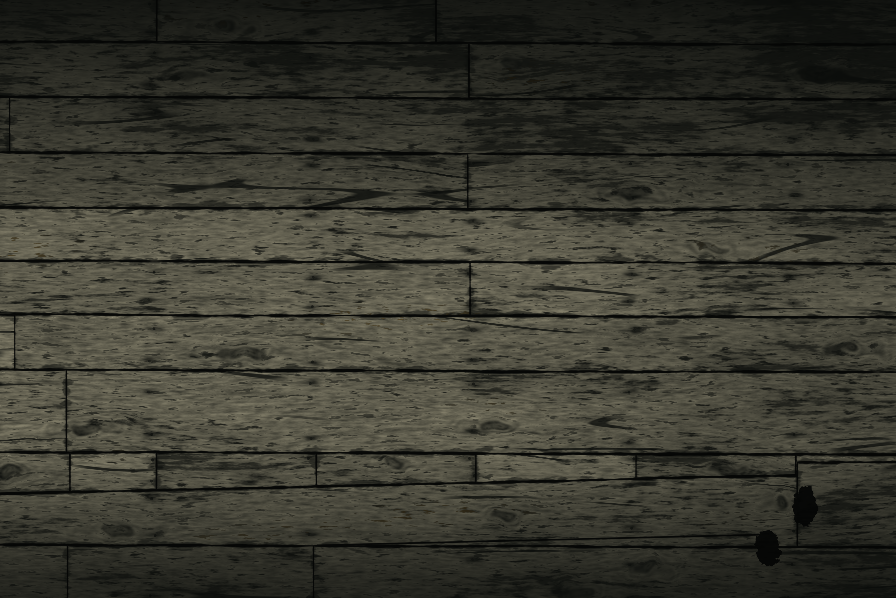
Give the GLSL for this texture, as a Shadertoy shader.

```glsl
// Old weathered plank wall: eleven horizontal rows of uneven height, split by
// butt joints. Grain is stretched gradient noise bent around scattered knots,
// then darkened by streaky stains, cracks, nails, rot holes and a vignette.

vec2 hash2(vec2 p) {
    p = vec2(dot(p, vec2(127.1, 311.7)), dot(p, vec2(269.5, 183.3)));
    return fract(sin(p) * 43758.5);
}

float gradNoise(vec2 p) {
    vec2 i = floor(p), f = p - i, u = f * f * f * (f * (f * 6.0 - 15.0) + 10.0);
    vec2 e = vec2(0, 1);
    float a = dot(hash2(i) * 2.0 - 1.0, f);
    float b = dot(hash2(i + e.yx) * 2.0 - 1.0, f - e.yx);
    float c = dot(hash2(i + e.xy) * 2.0 - 1.0, f - e.xy);
    float d = dot(hash2(i + e.yy) * 2.0 - 1.0, f - e.yy);
    return mix(mix(a, b, u.x), mix(c, d, u.x), u.y);
}

float fbm(vec2 p) {
    float sum = 0.0, amp = 0.6;
    for (int i = 0; i < 4; i++, amp *= 0.6) {
        sum += amp * gradNoise(p);
        p = p * 2.03 + 17.3;
    }
    return sum;
}

// Height of the seam under a row, measured downward from the top edge
float seamY(int row, float x) {
    const float edge[11] = float[](0.070, 0.162, 0.255, 0.347, 0.436,
                                   0.526, 0.618, 0.756, 0.81, 0.911, 1.03);
    float wobble = 0.002 * gradNoise(vec2(x * 4.0, float(row) * 7.3 + 0.5));
    if (row == 8) return wobble + (x < 1.335 ? 0.826 - 0.0235 * x : 0.773);
    return edge[row] + 0.003 * x + wobble;
}

// Soft line: 1 on the line, 0 outside its half width
float line(float dist, float halfWidth, float px) {
    return 1.0 - smoothstep(halfWidth - px * 0.5, halfWidth + px * 0.5, dist);
}

void mainImage(out vec4 fragColor, in vec2 fragCoord) {
    vec2 uv = fragCoord / iResolution.xy, p = vec2(1.5 * uv.x, 1.0 - uv.y);
    float px = 1.0 / iResolution.y;

    // Row lookup
    int row = 0;
    float top = -0.012;
    for (int i = 0; i < 10; i++) {
        float y = seamY(i, p.x);
        if (p.y > y) { row = i + 1; top = y; }
    }
    float bottom = seamY(row, p.x), height = bottom - top, r = float(row);

    // Butt joints: up to two per row, plus a regular series of short boards
    const vec2 joints[11] = vec2[](vec2(0.262, 0.73), vec2(0.785, -1), vec2(0.016, -1),
        vec2(0.783, -1), vec2(-1), vec2(0.787, -1), vec2(0.025, -1), vec2(0.111, -1),
        vec2(0.117, -1), vec2(1.335, -1), vec2(0.113, 0.525));
    vec2 joint = joints[row], toJoint = abs(p.x - joint);
    float jointDist = min(toJoint.x, toJoint.y);
    float board = dot(step(joint, p.xx), vec2(1));
    if (row == 8) {
        float s = (p.x - 0.262) / 0.2675;
        jointDist = min(jointDist, abs(s - round(s)) * 0.2675);
        board += floor(s) + 3.0;
    }
    vec2 id = hash2(vec2(r * 3.1 + 1.0, board + 2.0)), shift = id * 60.0;

    // Knots push the grain apart and leave a ragged ringed core
    float v = p.y + 0.026 * gradNoise(p * vec2(2.6, 7.0) + shift);
    float core = 0.0, rings = 0.0;
    for (int k = 0; k < 3; k++) {
        vec2 h = hash2(vec2(r + 5.0, float(k) + 11.0));
        vec2 center = vec2((float(k) + h.x) * 0.5, top + height * (0.25 + 0.5 * h.y));
        vec2 d = (p - center) / vec2(0.035 + 0.04 * h.y, 0.021);
        d += 0.9 * vec2(gradNoise(p * 28.0), gradNoise(p * 28.0 + 50.0));
        float push = exp(-dot(d, d)) * step(0.5, fract(h.x * 7.0 + h.y * 3.0));
        v -= (p.y - center.y) * push * 0.75;
        core += pow(push, 5.0);
        rings += push * sin(length(d) * 15.0);
    }

    // Grain from broad streaks to hair-thin fibres
    float streak = fbm(vec2(p.x * 5.0, v * 62.0) + shift);
    float fine = fbm(vec2(p.x * 30.0, v * 170.0) + shift.yx);
    float fibre = gradNoise(vec2(p.x * 50.0, v * 260.0) + shift);
    float stain = fbm(p * vec2(2.6, 8.0) + shift);
    float bias = 0.1 * smoothstep(0.5, 1.5, p.x) + 0.2 * smoothstep(0.35, 0.0, p.y);
    float wear = smoothstep(0.06, 0.42, stain * 0.9 + streak * 0.7 + fine * 0.7 + bias);
    float tone = 0.87 + 0.35 * streak + 0.6 * fine + 0.3 * fibre + 0.2 * (id.x - 0.5);
    tone = (tone + 0.13 * rings - 0.5 * core) * (1.0 - 0.7 * wear);
    tone *= 1.0 - 0.55 * smoothstep(0.12, 0.3, fine - 0.25 * streak);

    // Frayed board edges with a broken pale lip
    float edgeDist = min(min(p.y - top, bottom - p.y), jointDist);
    float fray = fbm(p * vec2(18.0, 60.0) + 9.0);
    tone *= 1.0 - 0.5 * smoothstep(0.006, 0.0, edgeDist - 0.035 * fray);
    tone += 0.22 * line(abs(p.y - top - 0.005), 0.001, px) * step(0.0, fray);

    // Cracks follow the bent grain
    float crack = gradNoise(vec2(p.x * 2.2, v * 22.0) + shift.yx);
    float split = smoothstep(0.06, 0.18, gradNoise(p * vec2(4.0, 12.0) + shift));
    tone *= 1.0 - 0.75 * split * line(abs(crack), 0.022, px * 8.0);

    // Nails on evenly spaced studs, some lost, each with a smeared stain
    float stud = round((p.x - 0.25) / 0.2675), rel = (p.y - top) / height;
    vec2 jitter = hash2(vec2(stud + 4.0, r * 2.0 + step(0.5, rel)));
    vec2 nail = vec2(p.x - 0.24 - stud * 0.2675 - jitter.x * 0.02,
                     (abs(rel - 0.5) - 0.2 - 0.16 * jitter.y) * height);
    float rust = exp(-dot(nail * vec2(75, 190), nail * vec2(75, 190)) - 3.0 * fray);
    tone *= 1.0 - step(0.4, jitter.x) * max(0.8 * line(length(nail), 0.0027, px), min(0.6 * rust, 0.7));

    // Light falls off to the top, the right and the bottom
    float light = smoothstep(-0.16, 0.55, p.y) * (1.0 - 0.72 * smoothstep(0.7, 1.03, p.y));
    light *= 1.0 - 0.25 * smoothstep(0.7, 1.5, p.x);
    vec3 color = mix(vec3(0.035, 0.043, 0.036), vec3(0.47, 0.455, 0.38), max(tone, 0.0) * light);
    float flake = smoothstep(0.15, 0.3, fine) * smoothstep(0.2, 0.4, gradNoise(p * vec2(2, 9) + 3.7));
    color = mix(color, vec3(0.38, 0.3, 0.14) * light, 0.6 * flake);

    // Seams, joints, a split strip and two rotten holes
    float gap = line(min(p.y - top, bottom - p.y), 0.002 + 0.003 * fray, px);
    gap = max(gap, line(jointDist, 0.0008 + 0.001 * id.y + 0.001 * fray, px));
    float strip = abs(p.y - 0.912 + 0.024 * (p.x - 0.53));
    gap = max(gap, line(strip, 0.0014, px) * step(abs(p.x - 0.905), 0.375));
    float hole = min(length((p - vec2(1.348, 0.85)) / vec2(0.017, 0.036)),
                     length((p - vec2(1.283, 0.917)) / vec2(0.021, 0.027)));
    gap = max(gap, line(hole + 1.3 * fbm(p * 32.0), 1.0, px * 40.0));
    fragColor = vec4(mix(color, vec3(0.016, 0.02, 0.017), gap * 0.94), 1.0);
}
```
